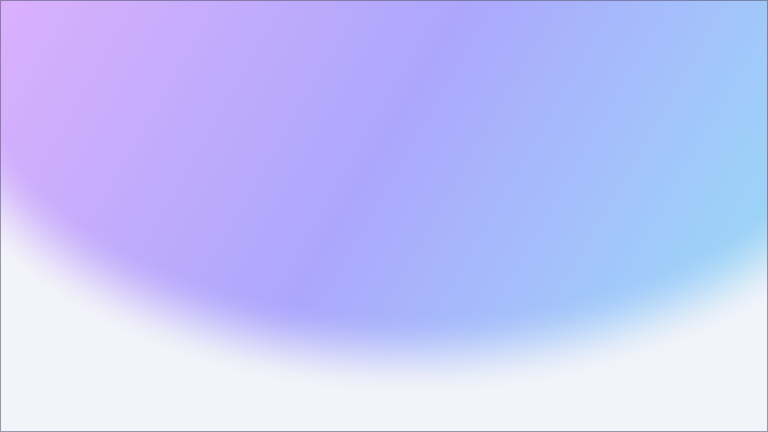
Reproduce this background procedurally as a WebGL 1 fragment shader.

```glsl
precision highp float;
// A soft-edged ellipse with a slanted pink, periwinkle and sky gradient on pale grey.

uniform vec2 u_resolution;

// Lengths are in canvas heights, with the origin at the lower left.
const vec2 ELLIPSE_CENTER = vec2(0.965, 0.896);
const vec2 ELLIPSE_RADII = vec2(1.111, 0.718);
const float FEATHER = 0.1;

const vec2 GRADIENT_DIRECTION = vec2(0.866, -0.5);
const vec2 GRADIENT_START = vec2(0.0, 1.0);
const float PERIWINKLE_STOP = 0.944;
const float SKY_STOP = 1.62;
const float AQUA_STOP = 1.81;

const vec3 PAPER = vec3(0.953, 0.957, 0.976);
const vec3 PINK = vec3(0.855, 0.690, 0.988);
const vec3 PERIWINKLE = vec3(0.675, 0.655, 0.988);
const vec3 SKY = vec3(0.627, 0.798, 0.980);
const vec3 AQUA = vec3(0.612, 0.831, 0.965);

const vec3 FRAME_COLOR = vec3(0.35, 0.35, 0.45);
const float FRAME_WIDTH = 0.0023;
const float FRAME_OPACITY = 0.6;

// Linear position of x between two stops, limited to 0..1.
float ramp(float from, float to, float x) {
  return clamp((x - from) / (to - from), 0.0, 1.0);
}

// Approximate signed distance to an ellipse, negative inside.
float ellipseDistance(vec2 p, vec2 radii) {
  float k = length(p / radii);
  float slope = length(p / (radii * radii));
  return k * (k - 1.0) / max(slope, 0.0001);
}

vec3 slantedGradient(vec2 p) {
  float along = dot(p - GRADIENT_START, GRADIENT_DIRECTION);
  vec3 color = mix(PINK, PERIWINKLE, ramp(0.0, PERIWINKLE_STOP, along));
  color = mix(color, SKY, ramp(PERIWINKLE_STOP, SKY_STOP, along));
  return mix(color, AQUA, ramp(SKY_STOP, AQUA_STOP, along));
}

void main() {
  float pixel = 1.0 / u_resolution.y;
  vec2 p = gl_FragCoord.xy * pixel;
  vec2 canvas = u_resolution * pixel;

  // Blurred ellipse over the paper
  float edge = ellipseDistance(p - ELLIPSE_CENTER, ELLIPSE_RADII);
  float cover = 1.0 - smoothstep(-FEATHER, FEATHER, edge);
  vec3 color = mix(PAPER, slantedGradient(p), cover);

  // Hairline frame
  vec2 margin = min(p, canvas - p);
  float inset = min(margin.x, margin.y);
  float frame = clamp((FRAME_WIDTH - inset) / pixel + 0.5, 0.0, 1.0);
  color = mix(color, FRAME_COLOR, frame * FRAME_OPACITY);

  gl_FragColor = vec4(color, 1.0);
}
```
